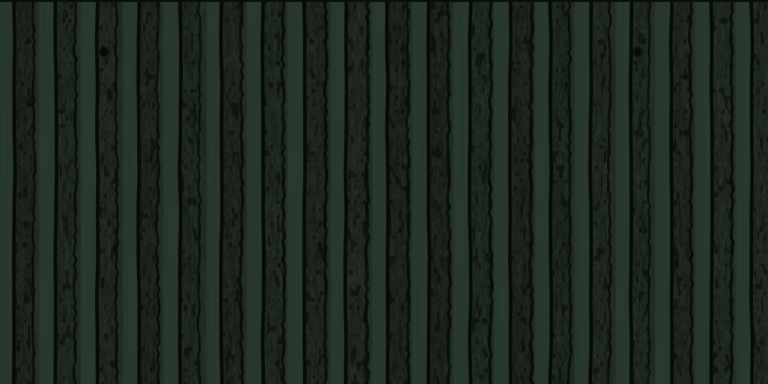
This texture is drawn by a WebGL 2 fragment shader. Its source:

```glsl
#version 300 es
precision highp float;
// Dark green vertical slats with rough, recessed wood strips between black grooves.
uniform vec2 u_resolution;
out vec4 fragColor;

float hash(vec2 p) {
  return fract(sin(dot(p, vec2(127.1, 311.7))) * 43758.5453);
}

float noise(vec2 p) {
  vec2 i = floor(p), f = fract(p);
  f = f * f * (3.0 - 2.0 * f);
  return mix(mix(hash(i), hash(i + vec2(1, 0)), f.x),
             mix(hash(i + vec2(0, 1)), hash(i + vec2(1, 1)), f.x), f.y);
}

// Soft-edged line, with distance and half width in slat units
float groove(float d, float halfWidth, float soft) {
  return 1.0 - smoothstep(halfWidth - soft, halfWidth + soft, abs(d));
}

void main() {
  vec2 uv = gl_FragCoord.xy / u_resolution;
  vec2 p = uv * vec2(2.0, 1.0);
  float soft = max(0.022, 0.6 * 18.75 / u_resolution.x);

  // Slats are slightly wider on the left than on the right
  float bow = min(uv.x / 0.61, (1.0 - uv.x) / 0.39);
  float column = uv.x * 18.75 - 0.34 - 0.13 * bow;
  float id = floor(column + 0.1);
  float x = column - id;
  float seed = hash(vec2(id, 7.0));

  // Groove edges wander along the height, the inner one more raggedly
  float wander = 0.035 * (noise(vec2(id * 9.0, p.y * 9.0)) - 0.5);
  float ragged = 0.055 * (noise(vec2(id * 5.0 + 40.0, p.y * 65.0)) - 0.5);
  float outer = x - wander;
  float inner = x - (0.49 + 0.08 * (seed - 0.5)) - wander - ragged;

  // Smooth raised face with a faint vertical sheen
  vec3 face = vec3(0.16, 0.22, 0.18);
  face *= 0.97 + 0.06 * noise(vec2(p.x * 170.0, p.y * 5.0));

  // Shaded step beside the face, streaked along the height
  float streak = noise(vec2(p.x * 150.0, p.y * 18.0));
  vec3 bevel = mix(vec3(0.11, 0.15, 0.12), vec3(0.14, 0.19, 0.155), streak);

  // Rough wood: long fibres, fine grain and dark pits
  float fibre = noise(vec2(p.x * 190.0 + 2.0 * noise(p * 24.0), p.y * 26.0));
  float grain = noise(p * vec2(230.0, 110.0));
  float rough = 0.5 * fibre + 0.5 * grain;
  vec3 wood = mix(vec3(0.075, 0.10, 0.08), vec3(0.145, 0.185, 0.15), rough);
  wood *= 0.92 + 0.16 * hash(vec2(id, 3.0));
  wood *= 1.0 - 0.4 * smoothstep(0.68, 0.85, noise(p * vec2(120.0, 55.0) + 31.0));

  // A knot near the top of every thirteenth strip
  float knotted = 1.0 - step(0.5, abs(mod(id, 13.0) - 2.0));
  vec2 knot = vec2((x - 0.17) * 0.107, p.y - 0.865);
  wood *= 1.0 - 0.7 * knotted * (1.0 - smoothstep(0.006, 0.018, length(knot)));

  // Assemble the slat from left to right
  vec3 color = mix(wood, bevel, smoothstep(-soft, soft, inner));
  float faceStart = 0.62 + 0.06 * (hash(vec2(id, 19.0)) - 0.5);
  color = mix(color, face, smoothstep(-0.04, 0.04, x - faceStart));
  color = mix(face, color, smoothstep(-soft, soft, outer + 0.03));

  // Black grooves, uneven in depth
  vec3 black = vec3(0.025, 0.04, 0.032);
  float depth = 0.7 + 0.3 * noise(vec2(id * 3.0 + 11.0, p.y * 40.0));
  float nextOuter = outer - step(0.5, x);
  color = mix(color, black, groove(nextOuter - 0.01, 0.042, soft));
  color = mix(color, black, depth * groove(inner, 0.024 + 0.018 * seed, soft));

  // Dark rim along the top
  float rim = smoothstep(0.993, 0.997, uv.y);
  fragColor = vec4(mix(color, vec3(0.04, 0.05, 0.045), rim), 1.0);
}
```
